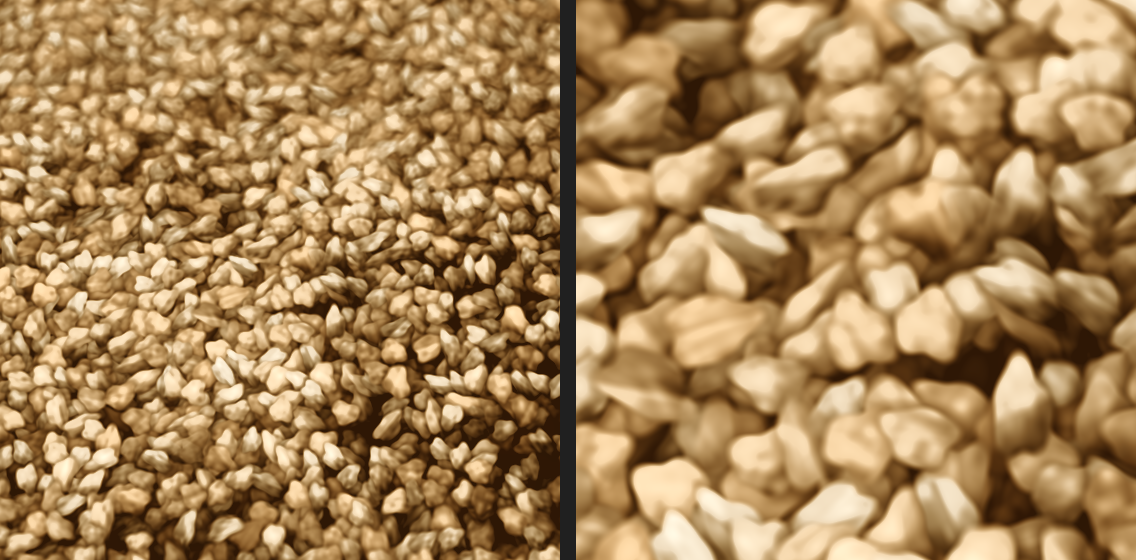
Left: the whole. Right: its middle third, enlarged.
A Shadertoy shader for this texture:

```glsl
#define GRAINS 25.0      // cells across the canvas
#define LAYERS 4
#define PERSPECTIVE 0.22 // shrink of the far grains
#define EDGE 0.15        // softness of grains in focus
#define FAR_BLUR 0.36    // added softness at the top
#define RELIEF 0.19      // light to dark across a grain
#define CONTRAST 1.18
#define BRIGHTNESS 0.04
#define LIGHT_DIR vec2(-0.40, 0.92)

const vec3 PALETTE[6] = vec3[6](
    vec3(0.18, 0.09, 0.02), vec3(0.35, 0.21, 0.07), vec3(0.52, 0.36, 0.17),
    vec3(0.67, 0.52, 0.31), vec3(0.81, 0.67, 0.47), vec3(0.96, 0.85, 0.69));

float hash(vec2 p) {
    return fract(sin(dot(p, vec2(127.1, 311.7))) * 43758.5453);
}

vec4 hash4(vec2 p) {
    return vec4(hash(p), hash(p + 17.3), hash(p + 41.9), hash(p + 73.1));
}

float noise(vec2 p) {
    vec2 i = floor(p), f = fract(p);
    f = f * f * (3.0 - 2.0 * f);
    return mix(mix(hash(i), hash(i + vec2(1, 0)), f.x),
               mix(hash(i + vec2(0, 1)), hash(i + vec2(1, 1)), f.x), f.y);
}

vec2 rotate(vec2 p, float angle) {
    float c = cos(angle), s = sin(angle);
    return vec2(c * p.x - s * p.y, s * p.x + c * p.y);
}

// Maps a brightness from 0 to 1 onto the palette
vec3 grainColor(float tone) {
    float t = clamp((tone - 0.10) / 0.76, 0.0, 1.0) * 5.0;
    int i = min(int(t), 4);
    return mix(PALETTE[i], PALETTE[i + 1], t - float(i));
}

// Brightness inside one chipped grain; q spans -1 to 1
float grainTone(vec2 q, vec2 offset, float d, vec4 rnd, float blur) {
    float slope = dot(offset, LIGHT_DIR);
    vec2 facetDir = rotate(vec2(1, 0), rnd.x * 6.28);
    float ridge = dot(q, facetDir) + 0.5 * (rnd.y - 0.5);
    float facet = smoothstep(-0.18 - blur, 0.18 + blur, ridge) - 0.5;
    float grit = noise(q * 2.6 + rnd.zw * 60.0) - 0.5;
    float glint = step(0.62, rnd.w) * exp(-5.0 * dot(q - 0.3 * LIGHT_DIR, q - 0.3 * LIGHT_DIR));
    float detail = 1.0 - 0.55 * blur;
    return RELIEF * slope + detail * (0.20 * facet * (0.4 + rnd.z) + 0.28 * grit + 0.22 * glint)
         - 0.13 * d * d + 0.24 * (rnd.y - 0.5);
}

void mainImage(out vec4 fragColor, in vec2 fragCoord) {
    vec2 uv = fragCoord / iResolution.xy;
    vec2 aspect = vec2(iResolution.x / iResolution.y, 1.0);
    vec2 ground = (uv - vec2(0.5, 0.0)) * aspect * GRAINS * (1.0 + PERSPECTIVE * uv.y);

    // Focus, and the sparse shaded slope at the lower right
    float blur = smoothstep(0.50, 1.0, uv.y) + 0.2 * (1.0 - smoothstep(0.0, 0.2, uv.y));
    float softness = EDGE + FAR_BLUR * blur;
    float shade = smoothstep(0.0, 0.75, 0.75 - uv.y + 0.45 * (uv.x - 0.5));
    float clump = noise(ground * 0.22 + 9.0) - 0.5;
    float density = 0.72 - 0.26 * shade + 0.35 * clump;

    // Grains painted from the deepest layer up, far rows first
    float tone = 0.10;
    float tint = 0.0;
    for (int layer = 0; layer < LAYERS; layer++) {
        float level = float(layer) / float(LAYERS - 1);
        vec2 p = ground + float(layer) * vec2(0.37, 0.61);
        for (int j = 2; j >= -2; j--)
        for (int i = -2; i <= 2; i++) {
            vec2 cell = floor(p) + vec2(i, j);
            vec4 place = hash4(cell + float(layer) * 91.7);
            vec2 offset = p - cell - 0.5 - 0.9 * (place.xy - 0.5);
            if (dot(offset, offset) > 2.6) continue;

            vec4 rnd = hash4(cell + 203.1 + float(layer) * 37.3);
            float present = layer == 0 ? 1.0 : smoothstep(-0.06, 0.06, density - place.z);
            vec2 size = vec2(0.42 + 0.20 * rnd.x, 0.60 + 0.28 * rnd.z);
            vec2 q = rotate(offset, (place.w - 0.5) * 2.6) / size;
            float a = atan(q.y, q.x);
            float outline = 1.0 + 0.12 * sin(3.0 * a + 6.28 * rnd.y) + 0.07 * sin(5.0 * a + 6.28 * rnd.w);
            float d = length(q) / outline;

            // Contact shadow, then the grain itself
            float halo = 1.0 - smoothstep(0.75, 1.55, d);
            tone *= 1.0 - present * halo * 0.36 * (1.0 - 0.4 * blur);
            float cover = present * (1.0 - smoothstep(1.0 - softness, 1.0 + softness, d));
            float base = mix(0.20, 0.66, sqrt(level) * (0.6 + 0.4 * level));
            float body = base + grainTone(q, offset / 0.65, d, rnd, blur) * (0.45 + 0.55 * level);
            tone = mix(tone, body, cover);
            tint = mix(tint, rnd.x - 0.5, cover);
        }
    }

    // Broad light over the heap
    vec2 fromCenter = (uv - vec2(0.46, 0.52)) * vec2(1.0, 0.9);
    float glow = 0.13 * exp(-6.0 * dot(fromCenter, fromCenter)) - 0.05;
    tone += glow + BRIGHTNESS + 0.16 * clump - 0.07 * shade * smoothstep(0.4, 1.0, uv.x);
    tone = mix(tone, 0.51, 0.22 * min(blur, 1.0));
    tone = 0.5 + (tone - 0.5) * CONTRAST;

    vec3 color = grainColor(tone);
    color *= 1.0 + tint * vec3(0.05, -0.03, -0.16);
    color += vec3(0.5, 0.7, 0.9) * 0.35 * max(tone - 0.86, 0.0);
    fragColor = vec4(clamp(color, 0.0, 1.0), 1.0);
}
```
